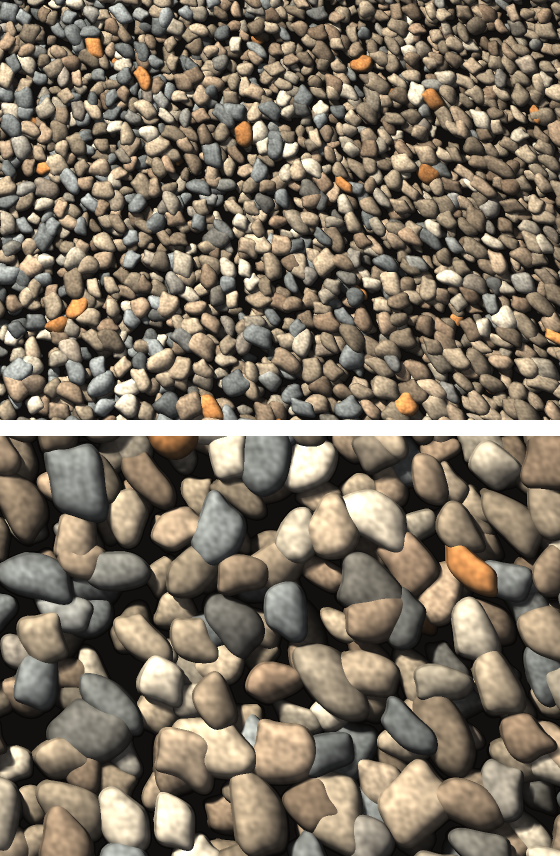
Top, the full canvas; bottom, a detail of the centre.
This texture is drawn by a Shadertoy shader. Its source:

```glsl
// A bed of sunlit river pebbles, seen slightly in perspective.
// Two layers of jittered, warped superellipse domes form a height field;
// the highest stone wins, then gets a slope, a cast shadow and a speckle.

const float GROUND = -0.8;
const int LAYERS = 2;
const int SHADOW_STEPS = 4;
const int AA = 2;

struct Hit { float height; vec2 pos; vec2 cell; };

vec3 hash3(vec2 p) {
    vec3 h = fract(vec3(p.xyx) * vec3(0.1031, 0.1030, 0.0973));
    h += dot(h, h.yxz + 33.33);
    return fract((h.xxy + h.yzz) * h.zyx);
}

float cornerSlope(vec2 corner, vec2 offset) {
    return dot(hash3(corner).xy * 2.0 - 1.0, offset);
}

float gradientNoise(vec2 p) {
    vec2 i = floor(p), f = p - i;
    vec2 w = f * f * f * (f * (f * 6.0 - 15.0) + 10.0);
    vec2 e = vec2(1.0, 0.0);
    float low = mix(cornerSlope(i, f), cornerSlope(i + e, f - e), w.x);
    float high = mix(cornerSlope(i + e.yx, f - e.yx), cornerSlope(i + 1.0, f - 1.0), w.x);
    return mix(low, high, w.y);
}

mat2 rotation(float angle) {
    float c = cos(angle), s = sin(angle);
    return mat2(c, s, -s, c);
}

// Height of the stone owned by one cell; falls off steeply past its rim.
float pebbleHeight(vec2 p, vec2 cell) {
    vec3 place = hash3(cell), form = hash3(cell + 71.0);
    vec2 center = cell + 0.5 + (place.xy - 0.5) * 0.7;
    float radius = mix(0.40, 0.62, form.x * form.x);
    float stretch = sqrt(mix(1.0, 1.65, form.y));
    vec2 u = rotation(place.z * 3.1416) * (p - center) / (radius * vec2(stretch, 1.0 / stretch));
    if (dot(u, u) > 2.2) return GROUND;
    u += 0.14 * sin(u.yx * 2.6 + form.zx * 6.283);
    float power = mix(2.0, 3.4, form.z);
    float rim = pow(abs(u.x), power) + pow(abs(u.y), power);
    float tilt = dot(u, form.yz - 0.5) * 0.5;
    float dome = 0.75 * sqrt(max(1.0 - rim, 0.0)) + tilt;
    return 0.38 * fract(place.x * 7.0 + form.x) + radius * dome - 4.0 * max(rim - 1.0, 0.0);
}

// Highest stone over a point of the bed.
Hit findPebble(vec2 q) {
    Hit hit = Hit(GROUND, q, floor(q));
    for (int layer = 0; layer < LAYERS; layer++) {
        float depth = float(layer);
        float scale = 1.0 + 0.3 * depth;
        vec2 p = q * scale + depth * vec2(117.37, 59.61);
        for (int y = -1; y <= 1; y++)
        for (int x = -1; x <= 1; x++) {
            vec2 cell = floor(p) + vec2(x, y);
            float h = pebbleHeight(p, cell) / scale - 0.32 * depth;
            if (h > hit.height) hit = Hit(h, p, cell);
        }
    }
    return hit;
}

vec3 pebbleNormal(vec2 p, vec2 cell) {
    vec2 e = vec2(0.035, 0.0);
    float dx = pebbleHeight(p + e, cell) - pebbleHeight(p - e, cell);
    float dy = pebbleHeight(p + e.yx, cell) - pebbleHeight(p - e.yx, cell);
    return normalize(vec3(-dx, -dy, 2.0 * e.x));
}

float sunVisibility(vec2 q, float height, vec3 sunDir) {
    float blocked = 0.0;
    for (int i = 1; i <= SHADOW_STEPS; i++) {
        vec3 ray = sunDir * 0.19 * float(i);
        float above = findPebble(q + ray.xy).height - height - ray.z;
        blocked = max(blocked, smoothstep(0.0, 0.14, above));
    }
    return 1.0 - blocked;
}

// Mostly warm grey stones, with slate, brown, pale and rare orange ones.
vec3 stoneColor(vec2 p, vec2 cell, float warmth) {
    vec3 pick = hash3(cell + 193.0);
    vec3 beige = vec3(0.70, 0.645, 0.56), slate = vec3(0.54, 0.57, 0.58);
    vec3 brown = vec3(0.62, 0.51, 0.42), pale = vec3(0.86, 0.82, 0.74);
    vec3 orange = vec3(0.83, 0.57, 0.34);
    vec3 color = mix(beige, brown, 0.7 * pick.y * pick.y);
    color = mix(color, slate, smoothstep(0.0, 0.25, pick.x - 0.45 - 0.3 * warmth));
    color = mix(color, pale, step(pick.z, 0.12));
    color = mix(color, orange, step(0.985, pick.z));
    float speckle = 0.25 * gradientNoise(p * 3.1 + cell * 5.0) + 0.32 * gradientNoise(p * 8.0 + cell * 3.0);
    return color * mix(0.74, 1.22, fract(pick.y * 9.0 + pick.z)) * (1.0 + speckle);
}

vec3 pebbleBed(vec2 uv) {
    vec2 q = 18.5 * vec2(uv.x * (1.0 + 0.42 * uv.y), uv.y + 0.21 * uv.y * uv.y) + 40.0;
    vec3 sunDir = normalize(vec3(-0.35, 0.6, 0.68));
    Hit hit = findPebble(q);
    vec3 soil = vec3(0.07, 0.063, 0.055);
    if (hit.height <= GROUND) return soil;
    vec3 normal = pebbleNormal(hit.pos, hit.cell);
    float sun = max(dot(normal, sunDir), 0.0) * sunVisibility(q, hit.height, sunDir);
    float openness = smoothstep(-0.5, 0.4, hit.height) * (0.4 + 0.6 * normal.z);
    vec3 light = vec3(0.31, 0.31, 0.32) * openness + vec3(1.02, 0.98, 0.90) * sun;
    float glare = 1.08 - 0.10 * uv.x - 0.06 * uv.y;
    return soil * 0.5 + stoneColor(hit.pos, hit.cell, uv.x) * light * glare;
}

void mainImage(out vec4 fragColor, in vec2 fragCoord) {
    vec3 color = vec3(0.0);
    for (int y = 0; y < AA; y++)
    for (int x = 0; x < AA; x++) {
        vec2 offset = (vec2(x, y) + 0.5) / float(AA) - 0.5;
        color += min(pebbleBed((fragCoord + offset) / iResolution.y), 1.0);
    }
    fragColor = vec4(color / float(AA * AA), 1.0);
}
```
